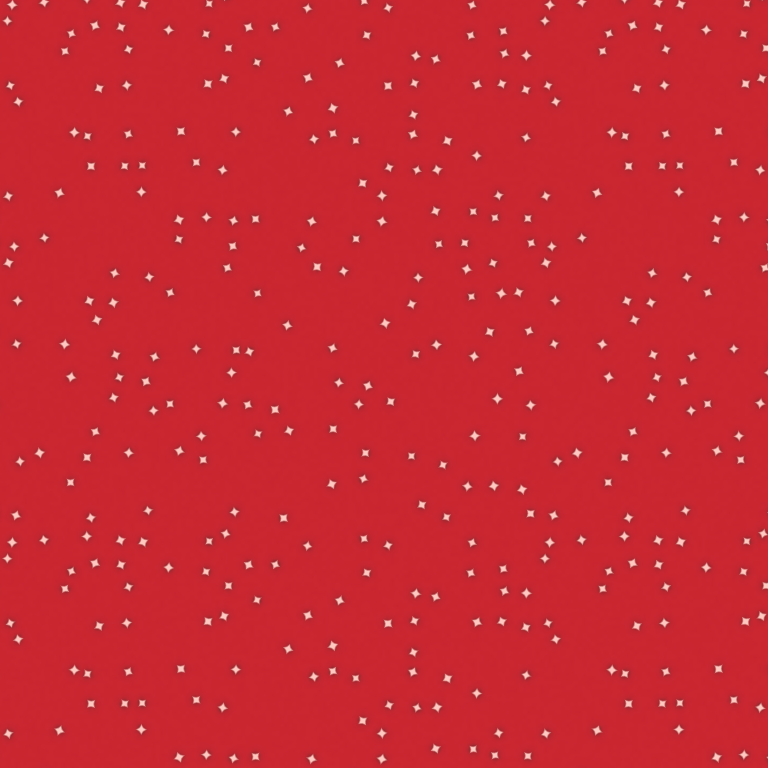
A WebGL 1 fragment shader for this pattern:

```glsl
precision highp float;

uniform vec2 u_resolution;

const float CELL = 0.035;   // grid spacing in canvas heights
const float REPEAT = 20.0;  // cells before the layout tiles

vec2 hash2(vec2 p) {
  vec3 q = fract(p.xyx * vec3(0.1031, 0.1030, 0.0973));
  q += dot(q, q.yzx + 33.33);
  return fract((q.xx + q.yz) * q.zy);
}

float valueNoise(vec2 p) {
  vec2 i = floor(p);
  vec2 f = fract(p);
  f = f * f * (3.0 - 2.0 * f);
  float bottom = mix(hash2(i).x, hash2(i + vec2(1.0, 0.0)).x, f.x);
  float top = mix(hash2(i + vec2(0.0, 1.0)).x, hash2(i + 1.0).x, f.x);
  return mix(bottom, top, f.y);
}

mat2 rotation(float angle) {
  float c = cos(angle);
  float s = sin(angle);
  return mat2(c, -s, s, c);
}

// Small square with slightly pinched sides
float chipDistance(vec2 p, float size) {
  p = abs(p);
  return max(p.x, p.y) - 0.2 * min(p.x, p.y) - size;
}

void main() {
  vec2 uv = gl_FragCoord.xy / u_resolution.y;
  vec2 home = floor(uv / CELL);
  float softness = max(0.0015, 0.7 / u_resolution.y);
  float chips = 0.0;
  float shade = 0.0;

  // Scattered chips from the surrounding cells
  for (int y = -1; y <= 1; y++) {
    for (int x = -1; x <= 1; x++) {
      vec2 cell = home + vec2(float(x), float(y));
      vec2 seed = mod(cell, REPEAT) + 7.0;
      vec2 pick = hash2(seed + 53.0);
      if (pick.x > 0.42) continue;

      vec2 center = (cell + mix(vec2(0.2), vec2(0.8), hash2(seed))) * CELL;
      vec2 p = uv - center;
      vec2 form = hash2(seed + 117.0);
      float d = chipDistance(rotation(1.5708 * pick.y) * p, mix(0.0030, 0.0036, form.x));
      chips = max(chips, 1.0 - smoothstep(-softness, softness, d));
      shade = max(shade, exp(-max(length(p) - 0.005, 0.0) / 0.0026));
    }
  }

  // Uneven dark rim fading into the red ground
  shade *= mix(0.6, 1.4, valueNoise(uv * 300.0));
  vec3 ground = vec3(0.79, 0.15, 0.19);
  ground += (valueNoise(uv * 180.0) - 0.5) * 0.008;
  vec3 rim = vec3(0.64, 0.16, 0.19);
  vec3 blush = vec3(1.0, 0.79, 0.755);

  vec3 color = mix(ground, rim, shade);
  gl_FragColor = vec4(mix(color, blush, chips), 1.0);
}
```
